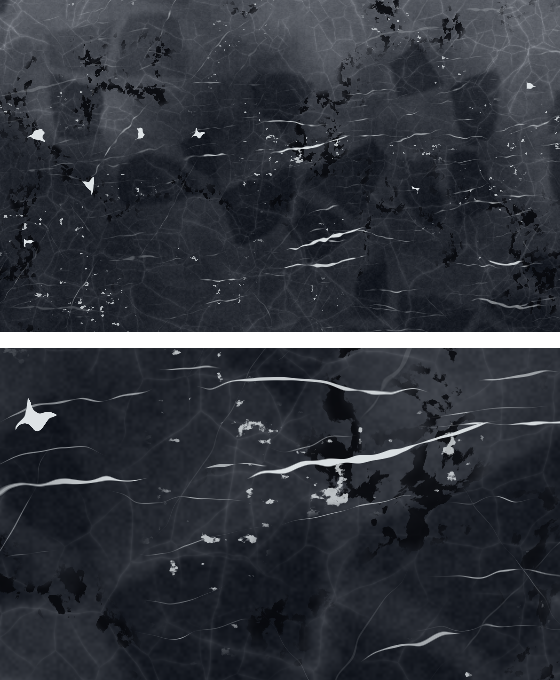
Top, the full canvas; bottom, a detail of the centre.
Write a Shadertoy shader that draws this texture.

```glsl
// Dark slate marble: a cloudy blue-grey ground, paler toward the top, with a faint
// web of cracks, dark rounded clasts, broken white veins, pale chips and black pits.
// Built from value noise, cellular edges and tapered strokes scattered on grids.

const vec3 VEIN_WHITE = vec3(0.87, 0.89, 0.90);
const vec3 PIT_BLACK = vec3(0.025, 0.03, 0.045);

float hash(vec2 p) {
    return fract(sin(dot(p, vec2(127.1, 311.7))) * 43758.55);
}

vec2 hash2(vec2 p) {
    return vec2(hash(p), hash(p + 37.3));
}

float noise(vec2 p) {
    vec2 i = floor(p), f = fract(p);
    f = f * f * (3.0 - 2.0 * f);
    return mix(mix(hash(i), hash(i + vec2(1, 0)), f.x),
               mix(hash(i + vec2(0, 1)), hash(i + vec2(1, 1)), f.x), f.y);
}

float fbm(vec2 p) {
    float sum = 0.0, amp = 0.5;
    for (int i = 0; i < 5; i++) {
        sum += amp * noise(p);
        p = p * 2.03 + 17.7;
        amp *= 0.5;
    }
    return sum;
}

// Coordinates of p in a frame whose x axis points along the angle
vec2 turn(vec2 p, float angle) {
    float c = cos(angle), s = sin(angle);
    return vec2(c * p.x + s * p.y, c * p.y - s * p.x);
}

// Cellular pattern: x = gap between the two nearest points, y = random value of the cell
vec2 cells(vec2 p) {
    vec2 id = floor(p);
    float near = 9.0, second = 9.0, value = 0.0;
    for (int j = -1; j <= 1; j++)
    for (int i = -1; i <= 1; i++) {
        vec2 c = id + vec2(i, j);
        float d = length(p - c - hash2(c));
        if (d < near) { second = near; near = d; value = hash(c + 5.1); }
        else second = min(second, d);
    }
    return vec2(second - near, value);
}

// Crack lines on the cell borders, fading in and out along their course
float web(vec2 p, float scale, float thickness) {
    float gap = cells(p * scale).x / scale;
    return exp(-gap / thickness) * smoothstep(0.3, 0.65, noise(p * scale * 0.8 + 40.0));
}

// Tapered, wobbling strokes, at most one per grid cell, lying near the given angle
float strokes(vec2 p, float angle, vec2 cell, float width, float density, float px, float seed) {
    vec2 q = turn(p, angle);
    q.y += 0.035 * (noise(q * 9.0 + seed) - 0.5) + 0.009 * (noise(q * 45.0 + seed) - 0.5);
    vec2 id = floor(q / cell);
    float ink = 0.0;
    for (int j = -1; j <= 1; j++)
    for (int i = -1; i <= 1; i++) {
        vec2 c = id + vec2(i, j);
        vec2 r = hash2(c + seed), s = hash2(c + seed + 71.0);
        if (r.x > density) continue;
        vec2 d = turn(q - (c + 0.25 + 0.5 * s) * cell, (r.y - 0.5) * 0.35);
        float t = d.x / (cell.x * mix(0.18, 0.6, s.y));
        float w = width * mix(0.2, 1.0, s.x * s.x) * max(1.0 - t * t, 0.0);
        w *= mix(0.1, 1.7, noise(vec2(d.x * 65.0, seed + r.y * 50.0)));
        float cover = clamp((w - abs(d.y)) / px + 0.5, 0.0, 1.0);
        ink = max(ink, cover * min(1.0, 2.0 * w / px));
    }
    return ink;
}

// Rare ragged wedges, tilted at random
float chips(vec2 p, float cell, float density, float px) {
    vec2 id = floor(p / cell);
    vec2 r = hash2(id + 11.0), s = hash2(id + 93.0);
    vec2 q = turn(p - (id + 0.35 + 0.3 * s) * cell, 6.28 * r.y);
    q += 0.014 * (vec2(noise(p * 75.0), noise(p * 75.0 + 30.0)) - 0.5);
    float size = cell * mix(0.04, 0.11, s.x);
    float d = max(abs(q.x) * 1.6 + q.y * 0.6, -q.y) - size;
    return step(r.x, density) * clamp(0.5 - d / px, 0.0, 1.0);
}

void mainImage(out vec4 fragColor, in vec2 fragCoord) {
    float px = 1.0 / iResolution.y;
    vec2 p = fragCoord * px;
    vec2 warped = p + 0.09 * (vec2(fbm(p * 5.0), fbm(p * 5.0 + 60.0)) - 0.5);
    float cloud = fbm(p * 3.0 + 8.0);

    // Ground: clouds and a pale upper haze
    float haze = smoothstep(0.38, 1.08, p.y + 0.6 * (cloud - 0.5) + 0.04 * p.x);
    float tone = 0.148 + 0.19 * haze + 0.09 * (cloud - 0.5);
    tone += 0.07 * (fbm(warped * 16.0) - 0.5);

    // Dark clasts between the cracks
    vec2 clast = cells(warped * 5.5 + 3.0);
    tone *= 1.0 - 0.38 * smoothstep(0.05, 0.25, clast.x) * smoothstep(0.55, 0.75, clast.y);

    // Faint crack web at three scales
    float cracks = 0.10 * web(warped, 4.5, 0.006) + 0.09 * web(warped + 3.0, 9.0, 0.004)
                 + 0.07 * web(warped + 7.0, 19.0, 0.003);
    tone += cracks * (0.75 + 0.5 * haze);

    // Fine stone grain
    tone += 0.035 * (noise(p * 290.0) - 0.5) + 0.03 * (noise(p * 130.0) - 0.5);
    vec3 color = vec3(tone - 0.015, tone, tone + 0.03);

    // Black pits gathered along broken seams
    float seam = 1.0 - abs(2.0 * fbm(warped * vec2(5.0, 3.5) + 20.0) - 1.0);
    float pitZone = smoothstep(0.83, 0.98, seam) * smoothstep(0.42, 0.65, noise(p * 4.0 + 15.0));
    float pits = smoothstep(0.60, 0.66, fbm(warped * vec2(75.0, 60.0)) + 0.14 * pitZone - 0.03);
    color = mix(color, PIT_BLACK, 0.9 * pits * pitZone);

    // Veins: level ones toward the middle and right, steep ones on the left
    float middle = exp(-pow(abs(p.y - 0.42) / 0.34, 4.0)) * smoothstep(0.35, 0.75, p.x);
    float left = smoothstep(0.85, 0.45, p.x);
    float level = strokes(p, 0.08, vec2(0.27, 0.075), 0.0048, 0.5, px, 3.0) * mix(0.2, 1.0, middle);
    float hairs = strokes(p, 0.12, vec2(0.15, 0.045), 0.0016, 0.55, px, 29.0) * mix(0.25, 0.7, middle);
    float steep = strokes(p, 0.95, vec2(0.42, 0.085), 0.0022, 0.6, px, 51.0) * mix(0.12, 0.6, left);
    float falling = strokes(p, 2.1, vec2(0.25, 0.11), 0.0014, 0.45, px, 83.0) * 0.28;
    float veins = max(max(level, hairs), max(steep, falling));

    // Pale chips and small flecks
    float fleckZone = smoothstep(0.60, 0.78, noise(p * 9.0 + 70.0));
    float flecks = fleckZone * smoothstep(0.69, 0.76, fbm(p * vec2(65.0, 80.0) + 9.0));
    float chip = chips(p, 0.17, 0.2, px);
    color = mix(color, VEIN_WHITE, max(veins, max(chip, 0.8 * flecks)));

    fragColor = vec4(clamp(color, 0.0, 1.0), 1.0);
}
```
